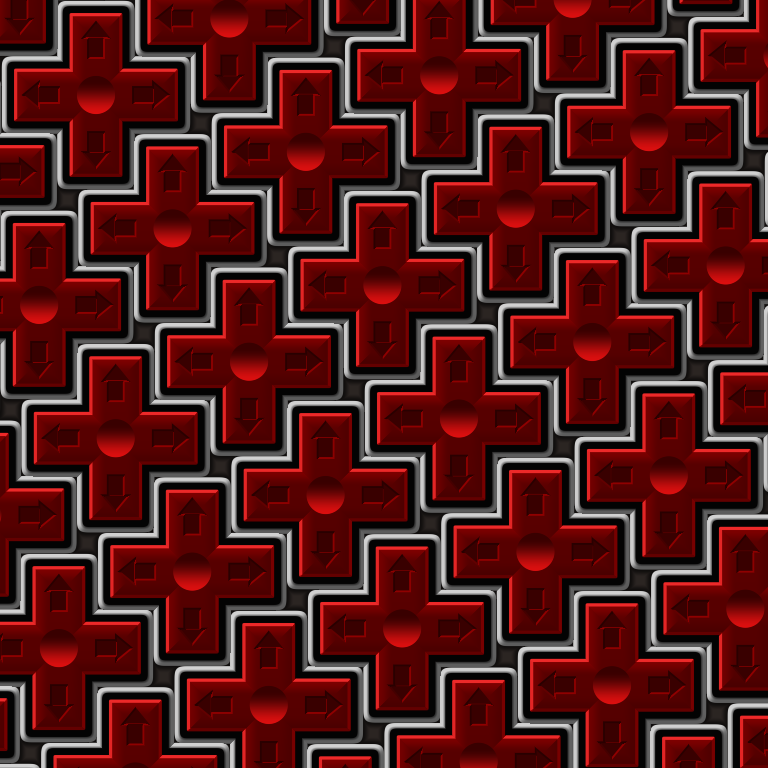
This pattern is drawn by a WebGL 2 fragment shader. Its source:

```glsl
#version 300 es
precision highp float;
// Interlocking red plus-shaped buttons on a tilted square lattice, each with a
// black groove and a metal rim. The nearest button's distance field drives the
// bands; its slope along the light direction shades the bevels and engravings.

#define CELL 0.2002        // lattice spacing, in canvas heights
#define TILT 0.521         // lattice angle in radians
#define ORIGIN vec2(0.125, 0.8763)
#define ARM vec2(0.533, 0.172)   // half length and half width, in cells
#define GROOVE 0.045       // outer edge of the black groove
#define RIM 0.080          // outer edge of the metal rim
#define BEVEL 0.021        // width of the lit button edge
#define DIMPLE 0.124       // radius of the central hollow
#define LIGHT vec2(-0.6, 0.8)

uniform vec2 u_resolution;
out vec4 fragColor;

const vec3 GAP = vec3(0.17, 0.145, 0.135);
const vec3 BLACK = vec3(0.012, 0.01, 0.01);
const vec3 DARK_RED = vec3(0.16, 0.0, 0.0);
const vec3 BODY_RED = vec3(0.34, 0.0, 0.0);
const vec3 MID_RED = vec3(0.56, 0.0, 0.0);
const vec3 BRIGHT_RED = vec3(0.93, 0.16, 0.16);

// Box distance with a fourth-power norm, for tightly rounded corners.
float boxDist(vec2 p, vec2 halfSize) {
  const float radius = 0.02;
  vec2 q = abs(p) - halfSize + radius;
  vec2 o = max(q, 0.0);
  o *= o;
  return sqrt(sqrt(dot(o, o))) + min(max(q.x, q.y), 0.0) - radius;
}

float plusDist(vec2 p) {
  return min(boxDist(p, ARM), boxDist(p, ARM.yx));
}

// Four outward arrows, folded into one: x runs across it, y along it.
float arrowDist(vec2 p) {
  vec2 s = abs(p);
  if (s.x > s.y) s = s.yx;
  float shaft = max(s.x - 0.052, abs(s.y - 0.31) - 0.069);
  float head = max(0.371 - s.y, (s.x - (0.475 - s.y) * 0.82) * 0.773);
  return min(shaft, head);
}

// Coverage inside a distance field, smoothed over about one pixel.
float fill(float d, float aa) {
  return 1.0 - smoothstep(-0.6 * aa, 0.6 * aa, d);
}

// Distance to the nearest button; its local coordinates go to local.
float nearestPlus(vec2 q, out vec2 local) {
  vec2 u = vec2(cos(TILT), sin(TILT));
  vec2 v = vec2(u.y, -u.x);
  vec2 base = round(vec2(dot(q, u), dot(q, v)));
  float best = 1e3;
  for (int j = -1; j <= 1; j++) {
    for (int i = -1; i <= 1; i++) {
      vec2 k = base + vec2(i, j);
      vec2 p = q - k.x * u - k.y * v;
      float d = plusDist(p);
      if (d < best) {
        best = d;
        local = p;
      }
    }
  }
  return best;
}

vec3 buttonColor(vec2 p, float d, float slope, float aa) {
  // Body, with a soft glow under the lit edges and shade near the lower ones
  float nearEdge = smoothstep(-0.11, -BEVEL, d);
  vec3 col = BODY_RED * (1.0 + 0.12 * p.y);
  col = mix(col, slope > 0.0 ? MID_RED : BODY_RED * 0.8, nearEdge * abs(slope) * 0.8);

  // Engraved arrows, lit on the edges facing away from the light
  float a = arrowDist(p);
  float arrowSlope = (arrowDist(p + 0.008 * LIGHT) - a) / 0.008;
  vec3 lineColor = mix(DARK_RED, MID_RED, smoothstep(-0.3, 0.7, -arrowSlope));
  col = mix(col, mix(DARK_RED, BODY_RED, 0.35), fill(a, aa));
  col = mix(col, lineColor, fill(abs(a) - 0.006, aa));

  // Hollow, dark above and glowing below
  float glow = 1.0 - smoothstep(-DIMPLE, 0.09, p.y);
  vec3 hollow = mix(DARK_RED * 1.4, vec3(0.86, 0.06, 0.06), glow);
  col = mix(col, hollow, fill(length(p) - DIMPLE, aa));

  // Bevelled edge
  vec3 edge = mix(MID_RED, BRIGHT_RED, smoothstep(0.0, 0.75, slope));
  edge = mix(edge, BODY_RED * 1.1, smoothstep(0.3, 0.9, -slope));
  return mix(edge, col, fill(d + BEVEL, aa));
}

void main() {
  vec2 q = (gl_FragCoord.xy / u_resolution.y - ORIGIN) / CELL;
  float aa = 1.0 / (u_resolution.y * CELL);
  vec2 p = vec2(0.0);
  float d = nearestPlus(q, p);
  float slope = (plusDist(p + 0.006 * LIGHT) - d) / 0.006;

  // Shadowed floor, metal rim, groove, button
  vec3 col = GAP * mix(0.35, 1.0, smoothstep(RIM, RIM + 0.05, d));
  float gray = mix(0.36, 0.82, smoothstep(-0.8, 0.8, slope));
  gray *= mix(0.5, 1.0, smoothstep(GROOVE, GROOVE + 0.018, d));
  col = mix(col, vec3(gray), fill(d - RIM, aa));
  col = mix(col, BLACK, fill(d - GROOVE, aa));
  col = mix(col, buttonColor(p, d, slope, aa), fill(d, aa));
  fragColor = vec4(col, 1.0);
}
```
